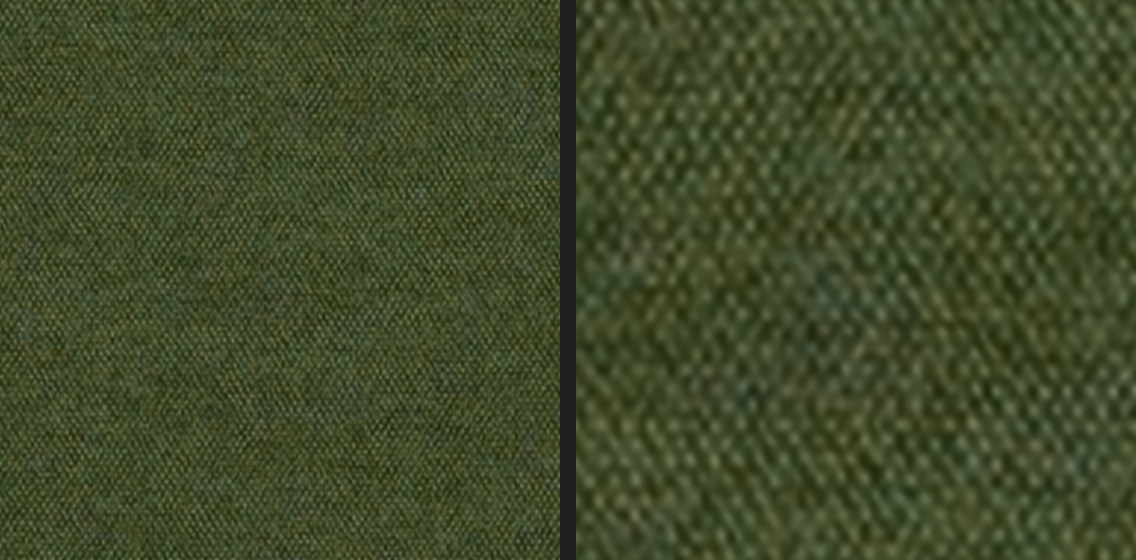
Left: the whole. Right: its middle third, enlarged.
This texture is drawn by a WebGL 2 fragment shader. Its source:

```glsl
#version 300 es
precision highp float;
// Olive green woven cloth with fine staggered grains and faint mottling.

uniform vec2 u_resolution;
out vec4 fragColor;

const float TAU = 6.2831853;

// Integer hash of a lattice cell, 0 to 1
float hash(ivec2 cell, uint seed) {
    uint h = uint(cell.x) * 1597334677u ^ uint(cell.y) * 3812015801u ^ seed * 2654435769u;
    h = (h ^ (h >> 16)) * 2146121005u;
    h = (h ^ (h >> 15)) * 2221713035u;
    h ^= h >> 16;
    return float(h >> 8) / 16777216.0;
}

// Smooth value noise, -1 to 1
float noise(vec2 p, uint seed) {
    ivec2 cell = ivec2(floor(p));
    vec2 f = fract(p);
    f = f * f * (3.0 - 2.0 * f);
    float low = mix(hash(cell, seed), hash(cell + ivec2(1, 0), seed), f.x);
    float high = mix(hash(cell + ivec2(0, 1), seed), hash(cell + ivec2(1, 1), seed), f.x);
    return 2.0 * mix(low, high, f.y) - 1.0;
}

// Two crossing diagonal waves give staggered grains; a third wave marks the rows
float weave(vec2 uv) {
    vec2 warp = vec2(noise(uv * vec2(8.0, 18.0), 1u), noise(uv * vec2(6.0, 12.0), 2u)) * 0.0025
              + vec2(noise(uv * 60.0, 3u), noise(uv * 60.0, 4u)) * 0.0016;
    vec2 phase = TAU * (uv + warp) * vec2(72.0, 46.0);
    float slant = 0.55 + 0.2 * noise(uv * vec2(10.0, 18.0), 5u);
    float grains = mix(cos(phase.x - phase.y), cos(phase.x + phase.y), slant);
    float rows = cos(2.0 * phase.y);
    return (grains + 0.16 * rows) * (1.0 + 0.4 * noise(uv * 30.0, 6u));
}

void main() {
    vec2 uv = gl_FragCoord.xy / u_resolution.y;
    float grains = weave(uv);

    // Brightness: grains, fibre irregularity, horizontal threads, broad shading
    float light = 0.070 * grains + 0.014 * (grains * grains - 0.28);
    light += 0.066 * noise(uv * vec2(190.0, 150.0), 7u);
    light += 0.018 * noise(uv * vec2(80.0, 85.0), 8u);
    light += 0.018 * noise(uv * vec2(10.0, 64.0), 9u);
    light += 0.007 * noise(uv * vec2(5.0, 6.0), 10u);

    vec3 color = vec3(0.253, 0.293, 0.161) + light * vec3(0.98, 1.0, 0.95);

    // Greyish patches and small warm or cool flecks
    float grey = smoothstep(0.2, 0.95, noise(uv * vec2(19.0, 23.0), 11u));
    color += grey * vec3(0.001, -0.006, 0.025);
    color += noise(uv * vec2(60.0, 70.0), 12u) * vec3(0.015, -0.002, -0.012);
    color += noise(uv * 30.0, 13u) * vec3(-0.006, 0.002, 0.007);

    fragColor = vec4(clamp(color, 0.0, 1.0), 1.0);
}
```
